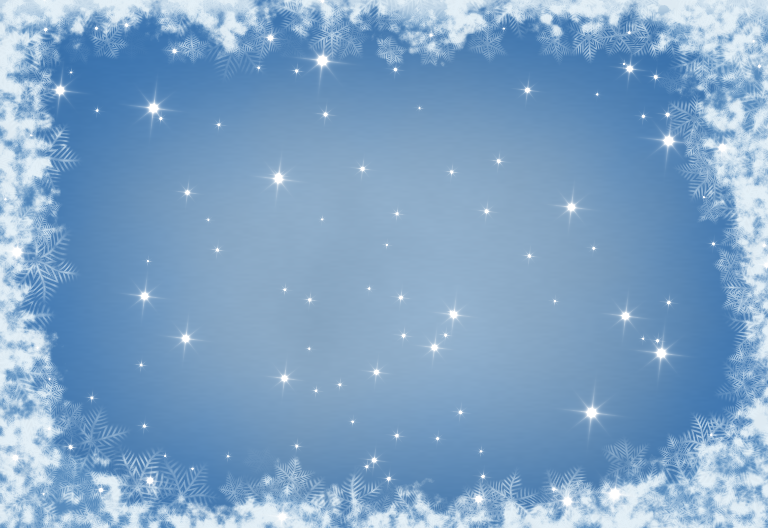
Give the GLSL for this background, as a WebGL 2 fragment shader.

```glsl
#version 300 es
precision highp float;
uniform vec2 u_resolution;
out vec4 fragColor;

// Frost thickness along each side, left to right or bottom to top
const float LEFT[12] = float[12](.28, .25, .16, .15, .11, .085, .125, .13, .12, .10, .13, .20);
const float RIGHT[12] = float[12](.27, .23, .10, .05, .05, .07, .085, .12, .16, .16, .19, .27);
const float BOTTOM[12] = float[12](.26, .20, .11, .06, .15, .07, .085, .07, .09, .14, .18, .22);
const float TOP[12] = float[12](.18, .09, .075, .105, .07, .08, .115, .08, .085, .09, .16, .26);

vec2 hash2(vec2 p) {
  vec3 q = fract(p.xyx * vec3(.1031, .1030, .0973));
  q += dot(q, q.yzx + 33.33);
  return fract((q.xx + q.yz) * q.zy);
}

float noise(vec2 p) {
  vec2 i = floor(p), f = fract(p);
  f = f * f * (3. - 2. * f);
  return mix(mix(hash2(i).x, hash2(i + vec2(1, 0)).x, f.x),
             mix(hash2(i + vec2(0, 1)).x, hash2(i + 1.).x, f.x), f.y);
}

float fbm(vec2 p) {
  float sum = 0., gain = .5;
  for (int i = 0; i < 5; i++) {
    sum += gain * noise(p);
    p = mat2(1.6, 1.2, -1.2, 1.6) * p + 7.3;
    gain *= .5;
  }
  return sum;
}

mat2 rotate(float a) {
  return mat2(cos(a), sin(a), -sin(a), cos(a));
}

float profile(float side[12], float t) {
  t = clamp(t, 0., .999) * 11.;
  int i = int(t);
  return mix(side[i], side[i + 1], smoothstep(0., 1., fract(t)));
}

// Positive inside the frost, growing towards the canvas border
float frostDepth(vec2 p, float aspect) {
  float x = p.x / aspect;
  float sides = max(profile(LEFT, p.y) - p.x, profile(RIGHT, p.y) - aspect + p.x);
  float ends = max(profile(BOTTOM, x) - p.y, profile(TOP, x) - 1. + p.y);
  return max(sides, ends);
}

// Six-armed fern with slanted side twigs, radius 1
float fern(vec2 v, float blur) {
  float r = length(v);
  if (r > 1.) return 0.;
  float a = abs(mod(atan(v.y, v.x) + 6.2832, 1.0472) - .5236);
  vec2 arm = r * vec2(cos(a), sin(a));
  float spine = 1. - smoothstep(.0, .03 + blur, arm.y);
  float twig = abs(fract((arm.x - arm.y * .7) * 9.) - .5) / 9.;
  twig = (1. - smoothstep(.005, .02 + blur, twig)) * smoothstep(.1, -.05, arm.y - .5 * (1. - arm.x));
  return max(spine, twig * .85) * smoothstep(1., .5, r);
}

float fernLayer(vec2 p, float cell, float aspect, float pixel) {
  float light = 0.;
  for (int k = 0; k < 9; k++) {
    vec2 id = floor(p / cell) + vec2(k % 3 - 1, k / 3 - 1);
    vec2 h = hash2(id + cell * 900.);
    vec2 centre = (id + .2 + .6 * h) * cell;
    float radius = cell * (.5 + .4 * h.y);
    float shown = smoothstep(.0, .025, frostDepth(centre, aspect));
    vec2 v = rotate(h.x * 6.28) * (p - centre) / radius;
    light = max(light, shown * fern(v, pixel / radius));
  }
  return light;
}

// Small core with four long and four short rays
float star(vec2 v, float size) {
  float r = length(v) / size;
  float light = 1.2 * exp(-r * r * 90.) + .25 * exp(-r * 6.);
  for (int k = 0; k < 4; k++) {
    vec2 w = abs(rotate(float(k) * .7854 + .12) * v) / size;
    light += exp(-w.x * (k % 2 == 0 ? 3.5 : 5.5) - w.y * 36.);
  }
  return light * smoothstep(1.2, .4, r);
}

float starLayer(vec2 p, float cell, float chance, vec2 sizes) {
  float light = 0.;
  for (int k = 0; k < 9; k++) {
    vec2 id = floor(p / cell) + vec2(k % 3 - 1, k / 3 - 1);
    vec2 h = hash2(id + 41.), g = hash2(id + 87.);
    float size = mix(sizes.x, sizes.y, g.y * g.y);
    light += step(g.x, chance) * star(p - (id + .1 + .8 * h) * cell, size);
  }
  return light;
}

void main() {
  vec2 p = gl_FragCoord.xy / u_resolution.y;
  float aspect = u_resolution.x / u_resolution.y, pixel = 1. / u_resolution.y;

  // Misty grey-blue backdrop, darker towards the rim
  vec2 q = abs(p / vec2(aspect, 1.) - vec2(.5, .48)) * 2.;
  float rim = pow(dot(pow(q, vec2(2.6)), vec2(1)), .385);
  float mist = fbm(p * 3.5) - .48;
  vec3 color = mix(vec3(.55, .67, .78), vec3(.22, .44, .67), smoothstep(.3, 1.12, rim + mist * .3));
  color += mist * .1 + (noise(p * vec2(60, 240)) - .5) * .01;

  // Powdery frost, whitest along the border, with broken ferns reaching inwards
  float depth = frostDepth(p, aspect);
  float border = min(min(p.x, aspect - p.x), min(p.y, 1. - p.y));
  float grain = fbm(p * 55.), clump = fbm(p * 14. + 5.);
  float cover = smoothstep(.0, .06, depth - .012 + (clump - .5) * .1 + (grain - .5) * .1);
  float white = smoothstep(.0, 1., .64 - border * 3.2 + (grain - .48) * 2. + (clump - .48) * 1.1);
  white = max(white, .8 * smoothstep(.93, 1., p.y));
  color = mix(color, mix(vec3(.36, .56, .75), vec3(.94, .97, .98), white), cover * .9);
  vec2 bent = p + .014 * (vec2(noise(p * 26.), noise(p * 26. + 9.)) - .5);
  float ferns = max(fernLayer(bent, .105, aspect, pixel), fernLayer(bent + .013, .06, aspect, pixel));
  color = mix(color, vec3(.9, .95, .98), ferns * clamp(grain * 1.5 - .1, 0., 1.) * .8);

  // Sparkles over everything
  float sparkle = starLayer(p, .19, .68, vec2(.035, .085)) + starLayer(p + 3.7, .085, .4, vec2(.014, .032));
  color = mix(color, vec3(1), clamp(sparkle, 0., 1.));
  fragColor = vec4(clamp(color, 0., 1.), 1);
}
```
